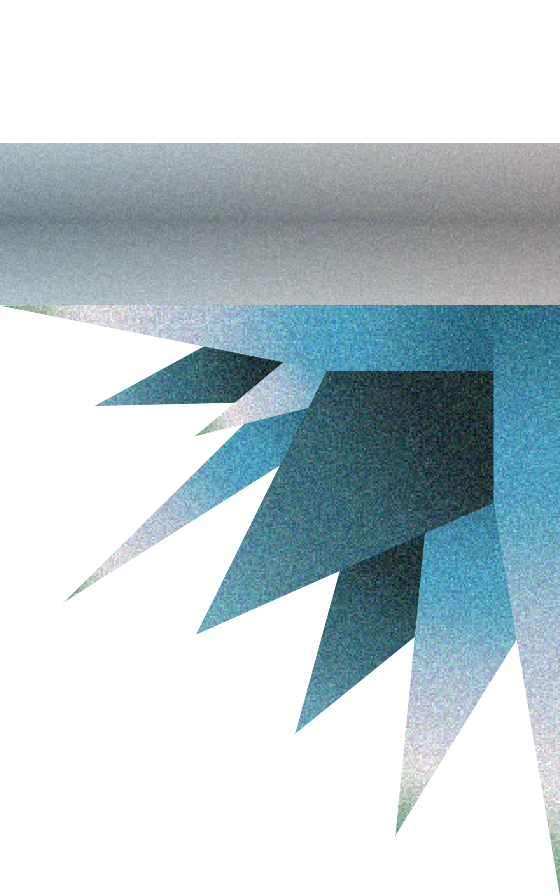
A Shadertoy shader for this background:

```glsl
// Grainy fan of icy blue and dark teal shards hanging below a brushed metal band on white.

// Drawing grid: origin at the top left, y pointing down.
const vec2 GRID = vec2(4.80, 7.68);
const float GRAIN_ROWS = 512.0;

const vec3 PAPER = vec3(1.0);

float hash(vec2 cell) {
    vec3 q = fract(vec3(cell.xyx) * 0.1031);
    q += dot(q, q.yzx + 33.33);
    return fract((q.x + q.y) * q.z);
}

// Signed distance to the line a-b, negative on its clockwise side.
float edge(vec2 p, vec2 a, vec2 b) {
    vec2 dir = normalize(b - a);
    return dot(p - a, vec2(dir.y, -dir.x));
}

// Coverage of a convex quad whose corners run clockwise from its tip.
float shard(vec2 p, vec2 tip, vec2 b, vec2 c, vec2 d, float pixel) {
    float dist = max(max(edge(p, tip, b), edge(p, b, c)),
                     max(edge(p, c, d), edge(p, d, tip)));
    return 1.0 - smoothstep(-0.5 * pixel, 0.5 * pixel, dist);
}

// Position along the axis from tip (0) to root (1).
float along(vec2 p, vec2 tip, vec2 root) {
    vec2 axis = root - tip;
    return clamp(dot(p - tip, axis) / dot(axis, axis), 0.0, 1.0);
}

// Pale ramp: green tip, rosy white, lavender, sky blue, dusk blue.
vec3 frost(float t) {
    vec3 c = mix(vec3(0.48, 0.64, 0.52), vec3(0.87, 0.86, 0.87), smoothstep(0.0, 0.18, t));
    c = mix(c, vec3(0.72, 0.77, 0.83), smoothstep(0.18, 0.38, t));
    c = mix(c, vec3(0.30, 0.62, 0.74), smoothstep(0.34, 0.70, t));
    return mix(c, vec3(0.18, 0.41, 0.50), smoothstep(0.68, 1.0, t));
}

// Dark ramp: light blue tip, teal, near black.
vec3 deep(float t) {
    vec3 c = mix(vec3(0.47, 0.70, 0.78), vec3(0.23, 0.42, 0.47), smoothstep(-0.1, 0.58, t));
    return mix(c, vec3(0.13, 0.20, 0.21), smoothstep(0.48, 1.0, t));
}

// Metal band: dark core line, cool on the left and warm on the right.
vec3 metal(vec2 p) {
    float x = p.x / GRID.x;
    float rim = clamp(abs(p.y - 1.89) / 0.70, 0.0, 1.0);
    vec3 core = mix(vec3(0.43, 0.50, 0.53), vec3(0.50, 0.49, 0.49), x);
    vec3 rimColor = mix(vec3(0.68, 0.76, 0.78), vec3(0.72, 0.70, 0.70), x);
    return mix(core, rimColor, pow(rim, 0.85));
}

// Coloured film grain plus sparse bright specks.
vec3 grain(vec2 cell, float strength) {
    vec3 tint = vec3(hash(cell), hash(cell + 37.0), hash(cell + 91.0)) - 0.5;
    float grey = hash(cell + 153.0) - 0.5;
    float speck = step(0.965, hash(cell + 211.0));
    return strength * (tint + grey + 0.6 * speck);
}

void mainImage(out vec4 fragColor, in vec2 fragCoord) {
    vec2 uv = fragCoord / iResolution.xy;
    vec2 p = vec2(uv.x, 1.0 - uv.y) * GRID;
    float pixel = GRID.y / iResolution.y;
    vec3 color = PAPER;
    float ink = 0.0;
    float m;
    vec2 tip;

    // Small shards on the left
    tip = vec2(0.81, 3.48);
    m = shard(p, tip, vec2(1.93, 2.87), vec2(2.62, 3.05), vec2(2.30, 3.445), pixel);
    color = mix(color, deep(along(p, tip, vec2(2.30, 3.02))), m);
    ink = max(ink, m);

    tip = vec2(0.55, 5.16);
    m = shard(p, tip, vec2(2.40, 3.33), vec2(2.90, 3.40), vec2(2.70, 3.80), pixel);
    color = mix(color, frost(along(p, tip, vec2(2.80, 3.45))), m);
    ink = max(ink, m);

    tip = vec2(1.67, 3.74);
    m = shard(p, tip, vec2(2.60, 2.96), vec2(3.00, 3.10), vec2(2.90, 3.43), pixel);
    color = mix(color, frost(along(p, tip, vec2(3.40, 2.85))), m);
    ink = max(ink, m);

    // Lower shards
    tip = vec2(2.53, 6.29);
    m = shard(p, tip, vec2(2.99, 4.61), vec2(3.85, 4.30), vec2(3.85, 5.22), pixel);
    color = mix(color, deep(along(p, tip, vec2(3.60, 4.75))), m);
    ink = max(ink, m);

    tip = vec2(3.39, 7.16);
    m = shard(p, tip, vec2(3.665, 4.33), vec2(4.50, 4.20), vec2(4.60, 5.205), pixel);
    color = mix(color, frost(along(p, tip, vec2(3.95, 3.90))), m);
    ink = max(ink, m);

    // Large dark shard
    tip = vec2(1.68, 5.44);
    m = shard(p, tip, vec2(2.90, 2.98), vec2(4.40, 3.00), vec2(4.40, 4.235), pixel);
    color = mix(color, deep(along(p, tip, vec2(4.10, 3.70))), m);
    ink = max(ink, m);

    // Long shards along the band and the right side
    tip = vec2(0.0, 2.62);
    m = shard(p, tip, vec2(4.30, 2.55), vec2(4.30, 3.18), vec2(2.80, 3.18), pixel);
    color = mix(color, frost(along(p, tip, vec2(4.23, 2.62))), m);
    ink = max(ink, m);

    tip = vec2(4.80, 7.68);
    m = shard(p, tip, vec2(4.23, 4.30), vec2(4.23, 2.50), vec2(6.00, 2.50), pixel);
    color = mix(color, frost(along(p, tip, vec2(4.80, 2.35))), m);
    ink = max(ink, m);

    // Band and grain
    float band = 1.0 - smoothstep(-0.5 * pixel, 0.5 * pixel, abs(p.y - 1.92) - 0.695);
    color = mix(color, metal(p), band);
    vec2 cell = floor(p / GRID.y * GRAIN_ROWS);
    color += grain(cell, mix(0.13, 0.06, band)) * max(ink, band);
    fragColor = vec4(clamp(color, 0.0, 1.0), 1.0);
}
```
